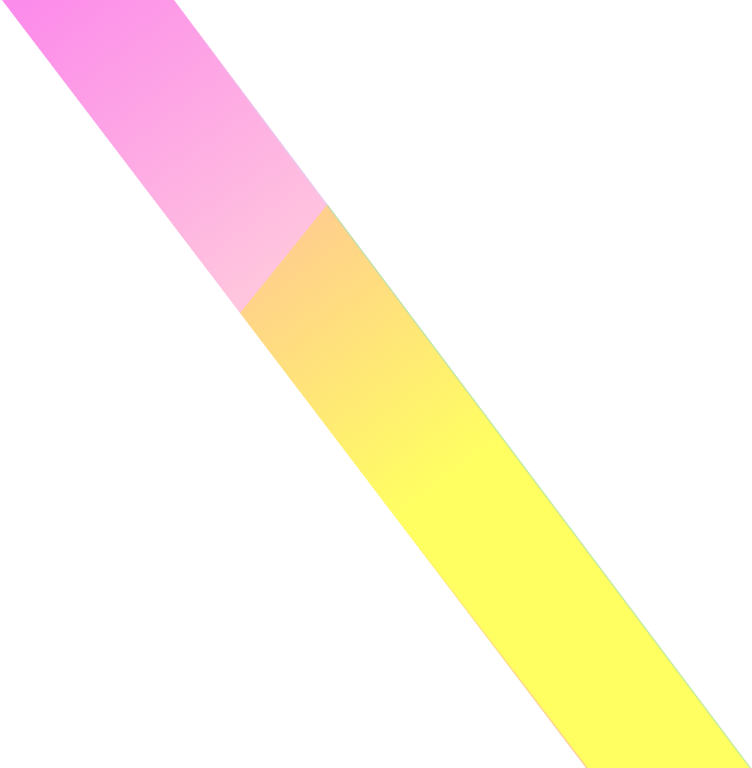
This background is drawn by a Shadertoy shader. Its source:

```glsl
// A diagonal ribbon on white, folding from a pink gradient to a yellow one.

// Ribbon outline, in units of the canvas height
const vec2 LEFT_TOP = vec2(0.0026, 1.0);
const vec2 LEFT_BOTTOM = vec2(0.763, 0.0);
const vec2 RIGHT_TOP = vec2(0.2266, 1.0);
const vec2 RIGHT_BOTTOM = vec2(0.978, 0.0);
const vec2 SEAM_HIGH = vec2(0.4258, 0.7331);
const vec2 SEAM_LOW = vec2(0.3125, 0.5924);

// Gradient axis and the start and end of each gradient along it
const vec2 AXIS = vec2(0.6, -0.8);
const vec2 PINK_RANGE = vec2(0.026, 0.495);
const vec2 GOLD_RANGE = vec2(0.475, 0.853);

const vec3 PAPER = vec3(1.0);
const vec3 ORCHID = vec3(0.99, 0.55, 0.92);
const vec3 BLUSH = vec3(1.0, 0.77, 0.87);
const vec3 APRICOT = vec3(1.0, 0.81, 0.55);
const vec3 LEMON = vec3(1.0, 1.0, 0.38);
const vec3 MINT = vec3(0.66, 0.88, 0.72);
const vec3 LAVENDER = vec3(0.88, 0.83, 0.96);
const vec3 ROSE = vec3(1.0, 0.72, 0.66);

const float FRINGE_WIDTH = 0.0018;
const float FRINGE_STRENGTH = 0.7;

// Signed distance to the line from a down to b, positive on its right
float sideOf(vec2 p, vec2 a, vec2 b) {
    vec2 d = normalize(b - a);
    vec2 q = p - a;
    return d.x * q.y - d.y * q.x;
}

// Position within a range, clamped to 0..1
float along(float t, vec2 range) {
    return clamp((t - range.x) / (range.y - range.x), 0.0, 1.0);
}

// Antialiased coverage of a signed distance
float coverage(float d, float pixel) {
    return clamp(d / pixel + 0.5, 0.0, 1.0);
}

// Thin line just inside an edge
float fringe(float d, float pixel) {
    return FRINGE_STRENGTH * (1.0 - coverage(d - FRINGE_WIDTH, pixel));
}

void mainImage(out vec4 fragColor, in vec2 fragCoord) {
    float pixel = 1.0 / iResolution.y;
    vec2 p = fragCoord * pixel;

    float fromLeft = sideOf(p, LEFT_TOP, LEFT_BOTTOM);
    float fromRight = -sideOf(p, RIGHT_TOP, RIGHT_BOTTOM);
    float pastSeam = coverage(sideOf(p, SEAM_HIGH, SEAM_LOW), pixel);

    // The two gradients, joined at the fold
    float t = dot(p - vec2(0.0, 1.0), AXIS);
    vec3 pink = mix(ORCHID, BLUSH, along(t, PINK_RANGE));
    vec3 gold = mix(APRICOT, LEMON, along(t, GOLD_RANGE));
    vec3 ribbon = mix(pink, gold, pastSeam);

    // Coloured fringes along the edges
    float lavenderFade = smoothstep(1.0, 0.8, p.y);
    float rightFade = mix(lavenderFade, 1.0, pastSeam);
    vec3 rightTint = mix(LAVENDER, MINT, pastSeam);
    ribbon = mix(ribbon, rightTint, rightFade * fringe(fromRight, pixel));
    float roseFade = smoothstep(0.4, 0.0, p.y);
    ribbon = mix(ribbon, ROSE, roseFade * fringe(fromLeft, pixel));

    float inside = coverage(min(fromLeft, fromRight), pixel);
    fragColor = vec4(mix(PAPER, ribbon, inside), 1.0);
}
```
